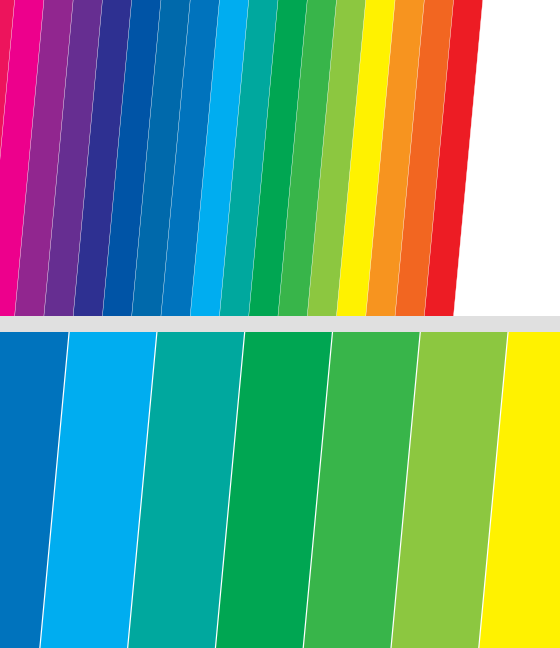
Top: the whole. Bottom: its middle third, enlarged.
Give the GLSL for this background, as a Shadertoy shader.

```glsl
// Seventeen slanted rainbow bands on white, parted by hairline white seams.
// Position is sheared into band units, so each whole number is a band edge;
// colours blend across the nearest edge and the seam is added by coverage.

const float BAND_WIDTH = 0.0926;  // in canvas heights; also the lean per height
const float FIRST_EDGE = 1.5;     // band units hidden left of the lower corner
const float SEAM_WIDTH = 0.014;   // in band units
const int COOL_COUNT = 9;
const int WARM_COUNT = 8;
const vec3 WHITE = vec3(1.0);

// Crimson through violet and blue to cyan
const vec3 COOL[COOL_COUNT] = vec3[COOL_COUNT](
    vec3(0.93, 0.08, 0.36), vec3(0.93, 0.00, 0.55), vec3(0.57, 0.15, 0.56),
    vec3(0.40, 0.18, 0.57), vec3(0.18, 0.19, 0.57), vec3(0.00, 0.33, 0.65),
    vec3(0.00, 0.41, 0.67), vec3(0.00, 0.45, 0.74), vec3(0.00, 0.68, 0.94));

// Teal through green and yellow to red
const vec3 WARM[WARM_COUNT] = vec3[WARM_COUNT](
    vec3(0.00, 0.66, 0.62), vec3(0.00, 0.65, 0.32), vec3(0.22, 0.71, 0.29),
    vec3(0.55, 0.78, 0.25), vec3(1.00, 0.95, 0.00), vec3(0.97, 0.58, 0.12),
    vec3(0.95, 0.40, 0.13), vec3(0.93, 0.11, 0.14));

// Colour of a band by index; white past the last one
vec3 bandColor(int index) {
    int i = max(index, 0);
    if (i < COOL_COUNT) return COOL[i];
    i -= COOL_COUNT;
    return i < WARM_COUNT ? WARM[i] : WHITE;
}

// Share of a pixel covered by a line centred at zero, even when thinner than it
float lineCoverage(float dist, float width, float pixel) {
    float right = min(dist + 0.5 * pixel, 0.5 * width);
    float left = max(dist - 0.5 * pixel, -0.5 * width);
    return clamp((right - left) / pixel, 0.0, 1.0);
}

void mainImage(out vec4 fragColor, in vec2 fragCoord) {
    vec2 p = fragCoord / iResolution.y;
    float pixel = 1.0 / (iResolution.y * BAND_WIDTH);

    // Sheared band coordinate and signed distance to the nearest edge
    float band = p.x / BAND_WIDTH - p.y + FIRST_EDGE;
    float edge = floor(band + 0.5);
    float dist = band - edge;

    // Smooth step between the two neighbouring bands
    int next = int(edge);
    float side = clamp(dist / pixel + 0.5, 0.0, 1.0);
    vec3 color = mix(bandColor(next - 1), bandColor(next), side);

    // White seam
    color = mix(color, WHITE, lineCoverage(dist, SEAM_WIDTH, pixel));

    fragColor = vec4(color, 1.0);
}
```
